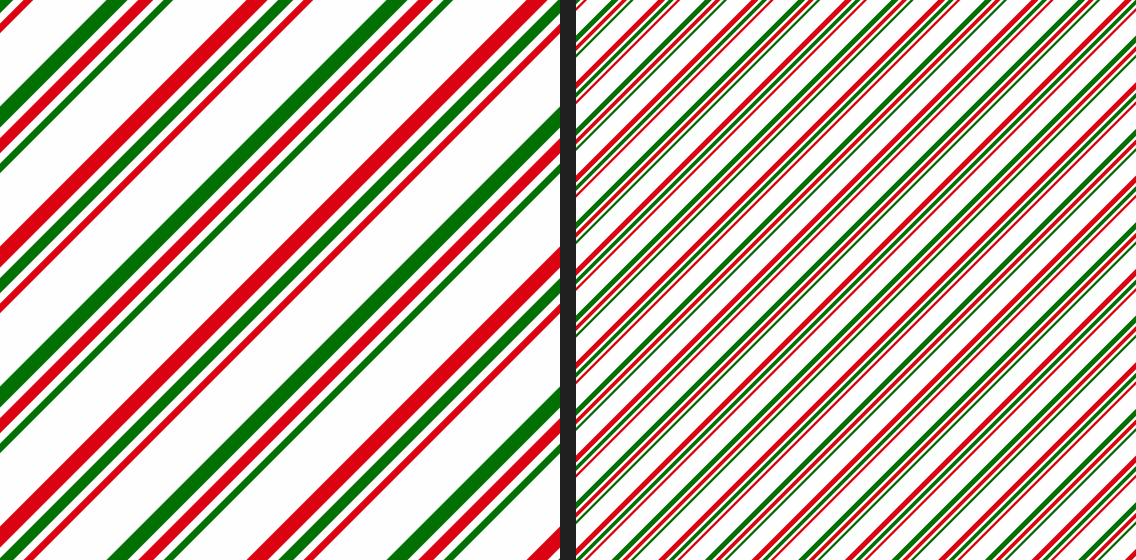
Left: one tile. Right: repeated 3 by 3.
Reproduce this pattern procedurally as a Shadertoy shader.

```glsl
// Diagonal candy stripes on white: groups of a wide, a medium and a thin line.
// The diagonal is cut into equal bands; each band holds one group, and the
// red and green roles swap from band to band, so two full repeats tile the canvas.

const float BANDS = 4.0;       // groups along each edge, two per colour repeat
const float BAND_START = 0.7;  // phase of the first band, in bands
const float SOFTNESS = 0.0011; // half width of the edge blur, in canvas units

const vec3 WHITE = vec3(0.995);
const vec3 GREEN = vec3(0.01, 0.44, 0.01);
const vec3 RED   = vec3(0.86, 0.01, 0.07);

// Coverage of a line around center, all lengths in bands
float stripe(float pos, float center, float halfWidth, float blur) {
    return 1.0 - smoothstep(-blur, blur, abs(pos - center) - halfWidth);
}

// One group: outer lines in the lead colour, middle line in the other
vec3 stripeGroup(float pos, vec3 lead, vec3 other, float blur) {
    vec3 color = WHITE;
    color = mix(color, lead,  stripe(pos, 0.136, 0.0755, blur));
    color = mix(color, other, stripe(pos, 0.341, 0.0540, blur));
    color = mix(color, lead,  stripe(pos, 0.503, 0.0346, blur));
    return color;
}

void mainImage(out vec4 fragColor, in vec2 fragCoord) {
    vec2 uv = fragCoord / iResolution.xy;

    // Position across the stripes, and blur scaled from canvas to band units
    float diagonal = BANDS * (uv.x - uv.y) - BAND_START;
    float pixel = 1.0 / min(iResolution.x, iResolution.y);
    float blur = max(SOFTNESS, 0.7 * pixel) * BANDS * sqrt(2.0);

    // Even bands lead with green, odd bands with red
    float isOdd = mod(floor(diagonal), 2.0);
    vec3 lead  = mix(GREEN, RED, isOdd);
    vec3 other = mix(RED, GREEN, isOdd);

    fragColor = vec4(stripeGroup(fract(diagonal), lead, other, blur), 1.0);
}
```
